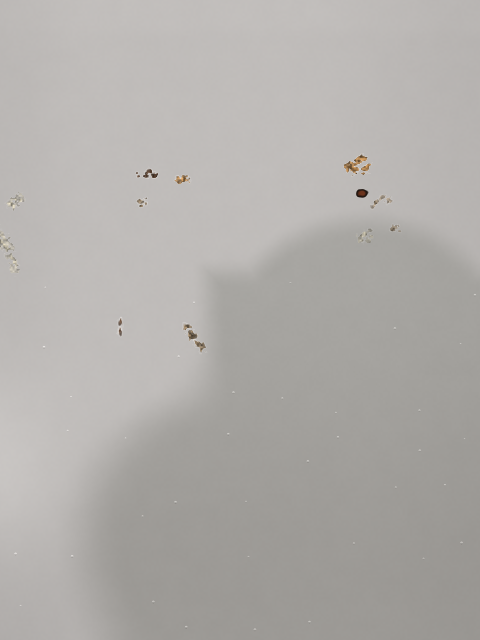
Write a Shadertoy shader that draws this texture.

```glsl
// A smooth off-white painted wall with a large soft shadow and a few chipped flakes.
// The shadow is a union of distance shapes with a blur that widens downwards;
// flakes are noise-warped ellipses scattered in small hashed clusters.

#define LIT_COLOR     vec3(0.750, 0.737, 0.728)
#define SHADOW_TOP    vec3(0.655, 0.648, 0.632)
#define SHADOW_BOTTOM vec3(0.612, 0.602, 0.586)
#define TAN_FLAKE     vec3(0.62, 0.46, 0.28)
#define BROWN_FLAKE   vec3(0.36, 0.26, 0.19)
#define GREY_FLAKE    vec3(0.50, 0.43, 0.34)
#define PALE_STAIN    vec3(0.70, 0.67, 0.58)
#define BLUR_TOP      0.026
#define BLUR_BOTTOM   0.060
#define SPECK_CELL    0.085
#define GRAIN         0.006

vec2 hash2(vec2 p) {
    vec3 q = fract(vec3(p.xyx) * vec3(0.1031, 0.1030, 0.0973));
    q += dot(q, q.yzx + 33.33);
    return fract((q.xx + q.yz) * q.zy);
}

float noise(vec2 p) {
    vec2 i = floor(p), f = fract(p);
    f = f * f * (3.0 - 2.0 * f);
    float low = mix(hash2(i).x, hash2(i + vec2(1, 0)).x, f.x);
    float high = mix(hash2(i + vec2(0, 1)).x, hash2(i + vec2(1, 1)).x, f.x);
    return mix(low, high, f.y);
}

float boxDistance(vec2 p, vec2 halfSize) {
    vec2 d = abs(p) - halfSize;
    return length(max(d, 0.0)) + min(max(d.x, d.y), 0.0);
}

float smoothMin(float a, float b, float k) {
    float h = max(k - abs(a - b), 0.0) / k;
    return min(a, b) - h * h * k * 0.25;
}

// Distance to the shadow: round top, square shoulder, wide lower lobe
float shadowDistance(vec2 p) {
    float head = length(p - vec2(0.57, 0.42)) - 0.235;
    float shoulder = boxDistance(p - vec2(0.62, 0.27), vec2(0.295, 0.305));
    float lobe = length(p - vec2(0.37, 0.15)) - 0.235;
    float lower = boxDistance(p - vec2(0.60, 0.0), vec2(0.42, 0.15));
    return smoothMin(smoothMin(min(head, shoulder), lobe, 0.06), lower, 0.04);
}

vec3 wallColor(vec2 p) {
    vec3 lit = LIT_COLOR - 0.045 * (1.0 - smoothstep(0.0, 0.42, p.y));
    lit -= 0.035 * smoothstep(0.45, 0.78, p.x) + 0.018 * smoothstep(0.14, 0.0, p.x);
    lit += 0.008 * smoothstep(0.935, 0.965, p.y);
    vec2 glow = (p - vec2(0.0, 0.26)) * vec2(11.0, 7.0);
    lit += 0.065 * exp(-dot(glow, glow));

    vec3 shade = mix(SHADOW_BOTTOM, SHADOW_TOP, smoothstep(0.05, 0.6, p.y));
    shade -= 0.012 * smoothstep(0.55, 0.75, p.x);
    float blur = mix(BLUR_BOTTOM, BLUR_TOP, smoothstep(0.2, 0.55, p.y));
    return mix(lit, shade, smoothstep(blur, -blur, shadowDistance(p)));
}

// Scatter flakes in a turned box; stretch lengthens them along its x axis
void flakes(inout vec3 col, vec2 p, vec2 center, vec2 spread, float angle,
            float size, float stretch, vec3 tint, float opacity) {
    float aa = 0.8 / iResolution.y, c = cos(angle), s = sin(angle);
    vec2 q = mat2(c, -s, s, c) * (p - center);
    if (length(q) > length(spread) + 4.0 * size * stretch) return;
    float warp = noise(p * 280.0) - 0.5;
    vec3 tone = tint * mix(0.45, 1.45, noise(p * 330.0 + 7.0));
    for (int i = 0; i < 10; i++) {
        vec2 h = hash2(vec2(float(i) * 3.7, 1.0) + center * 900.0);
        vec2 k = hash2(h * 517.0 + 3.0);
        float r = size * mix(0.22, 1.0, k.x * k.x);
        vec2 local = q - (2.0 * h - 1.0) * spread;
        local.x /= stretch;
        float d = length(local * vec2(1.0, 0.8 + 0.6 * k.y)) - r + warp * r * 1.5;
        col += 0.045 * opacity * smoothstep(0.0018, 0.0, abs(d - 0.001));
        col = mix(col, tone, opacity * smoothstep(aa, -aa, d));
    }
}

// Sparse tiny bumps, each with a light and a dark side
float specks(vec2 p) {
    vec2 cell = floor(p / SPECK_CELL);
    vec2 h = hash2(cell + 19.0), k = hash2(cell + 71.0);
    vec2 q = p - (cell + 0.15 + 0.7 * h) * SPECK_CELL;
    float r = mix(0.0007, 0.0019, k.y);
    float bump = smoothstep(r + 0.0012, r - 0.0006, length(q));
    float present = step(k.x, 0.6) * step(p.y, 0.56);
    return present * bump * clamp(0.08 + q.y * 90.0, -0.16, 0.17);
}

void mainImage(out vec4 fragColor, in vec2 fragCoord) {
    vec2 p = fragCoord / iResolution.y;
    vec3 col = wallColor(p) + specks(p);

    // Upper left and upper right clusters
    flakes(col, p, vec2(0.228, 0.728), vec2(0.016, 0.005), 0.0, 0.0048, 1.1, BROWN_FLAKE, 0.9);
    flakes(col, p, vec2(0.287, 0.722), vec2(0.010, 0.004), 0.0, 0.0060, 1.3, TAN_FLAKE, 0.85);
    flakes(col, p, vec2(0.225, 0.684), vec2(0.007, 0.005), 0.3, 0.0040, 1.1, GREY_FLAKE, 0.8);
    flakes(col, p, vec2(0.563, 0.741), vec2(0.014, 0.009), 0.6, 0.0080, 1.2, TAN_FLAKE, 0.9);
    flakes(col, p, vec2(0.594, 0.684), vec2(0.018, 0.009), 0.5, 0.0038, 1.1, GREY_FLAKE * 1.15, 0.6);
    flakes(col, p, vec2(0.572, 0.632), vec2(0.009, 0.012), 0.0, 0.0045, 1.1, PALE_STAIN * 0.9, 0.5);
    flakes(col, p, vec2(0.619, 0.643), vec2(0.008, 0.005), 0.0, 0.0030, 1.0, GREY_FLAKE, 0.5);

    // Slanted scratch, thin upright scratch and pale stains at the left edge
    flakes(col, p, vec2(0.303, 0.470), vec2(0.026, 0.003), -1.02, 0.0055, 1.8, GREY_FLAKE, 0.9);
    flakes(col, p, vec2(0.188, 0.489), vec2(0.013, 0.001), 1.45, 0.0026, 2.0, BROWN_FLAKE, 0.75);
    flakes(col, p, vec2(0.014, 0.600), vec2(0.036, 0.008), -1.0, 0.0110, 1.4, PALE_STAIN, 0.4);
    flakes(col, p, vec2(0.026, 0.686), vec2(0.010, 0.005), 0.5, 0.0060, 1.5, PALE_STAIN, 0.4);

    // Dark oval hole with a rusty core
    vec2 hole = (p - vec2(0.566, 0.698)) * vec2(1.0, 1.15);
    float d = length(hole) - 0.0085 + 0.003 * (noise(p * 170.0) - 0.5);
    vec3 core = mix(vec3(0.42, 0.20, 0.11), vec3(0.12, 0.08, 0.06), smoothstep(-0.005, -0.001, d));
    col = mix(col, core, smoothstep(0.0012, -0.0012, d));

    col += GRAIN * (noise(p * 260.0) + noise(p * 45.0) - 1.0);
    fragColor = vec4(col, 1.0);
}
```
